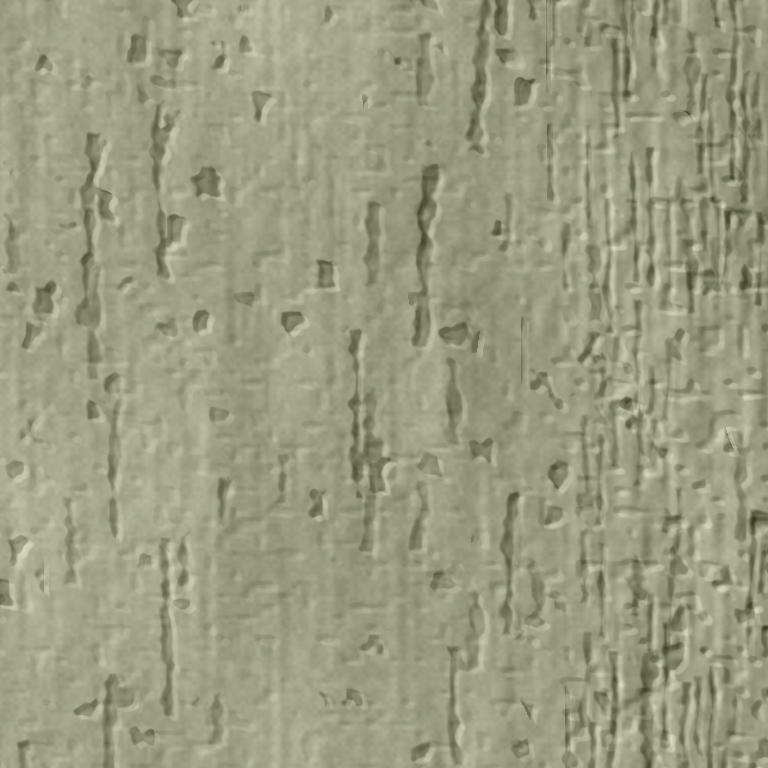
This texture is drawn by a Shadertoy shader. Its source:

```glsl
#define PLASTER 0.622
#define TINT vec3(0.0, 0.013, -0.098)
#define CAVITY_SHADE 0.12
#define SLOPE_SHADE 0.17
#define LIGHT_STEP vec2(0.0036, -0.0028)
#define EDGE_SOFTNESS 0.0034
#define RAGGEDNESS 0.013
#define GRAIN 0.042
#define WASH 0.085
#define STREAK 0.075

vec2 hash2(vec2 p) {
    vec3 q = fract(p.xyx * vec3(0.1031, 0.1030, 0.0973));
    q += dot(q, q.yzx + 33.33);
    return fract((q.xx + q.yz) * q.zy);
}

float noise(vec2 p) {
    vec2 cell = floor(p), f = fract(p);
    f = f * f * (3.0 - 2.0 * f);
    float low = mix(hash2(cell).x, hash2(cell + vec2(1, 0)).x, f.x);
    float high = mix(hash2(cell + vec2(0, 1)).x, hash2(cell + vec2(1, 1)).x, f.x);
    return mix(low, high, f.y);
}

float boxDistance(vec2 p, vec2 halfSize) {
    vec2 q = abs(p) - halfSize;
    return length(max(q, 0.0)) + min(max(q.x, q.y), 0.0);
}

// Depth of randomly scattered upright cavities, one candidate per cell
float cavities(vec2 p, vec2 cellSize, vec2 halfSize, float density, float rough, float seed) {
    vec2 home = floor(p / cellSize);
    float depth = 0.0;
    for (int j = -1; j <= 1; j++)
    for (int i = -1; i <= 1; i++) {
        vec2 id = home + vec2(i, j);
        vec2 place = hash2(id + seed);
        vec2 scale = hash2(id + seed + 37.0);
        vec2 kind = hash2(id + seed + 71.0);
        vec2 d = p - (id + 0.5 + 0.8 * (place - 0.5)) * cellSize;
        d.x -= (kind.y - 0.4) * 0.1 * d.y;
        float dist = boxDistance(d, halfSize * mix(vec2(0.55, 0.25), vec2(1), scale));
        float strength = mix(0.6, 1.0, scale.y) * step(kind.x, density);
        depth = max(depth, strength * smoothstep(EDGE_SOFTNESS, -EDGE_SOFTNESS, dist + rough));
    }
    return depth;
}

// Combined grooves, chips and fine scratches with uneven floors
float cavityDepth(vec2 p) {
    float rightSide = smoothstep(0.64, 0.84, p.x);
    float cluster = smoothstep(0.3, 0.65, noise(p * vec2(9, 4) + 15.0));
    float rough = RAGGEDNESS * (noise(p * vec2(38, 55)) - 0.45)
                + 0.9 * RAGGEDNESS * (noise(p * vec2(100, 85) + 3.0) - 0.45);
    float unevenFloor = mix(0.6, 1.25, noise(p * vec2(70, 60) + 90.0));
    p += 0.007 * (vec2(noise(p * vec2(20, 24)), noise(p * 45.0 + 60.0)) - 0.5);
    float grooves = cavities(p, vec2(0.068, 0.20), vec2(0.0085, 0.12), 0.4, 0.7 * rough, 5.0);
    float chips = cavities(p, vec2(0.05, 0.06), vec2(0.012, 0.018),
                           0.14 + 0.32 * cluster, 1.2 * rough, 113.0);
    float scratches = cavities(p, vec2(0.021, 0.15), vec2(0.0045, 0.10),
                               0.6 * rightSide, 0.45 * rough, 211.0);
    return unevenFloor * max(max(grooves, chips), scratches);
}

// Small bumps and trowel marks between the cavities
float bumps(vec2 p) {
    float amount = mix(0.55, 1.15, smoothstep(0.6, 0.85, p.x));
    float coarse = noise(p * vec2(55, 42) + 9.0);
    float flecks = smoothstep(0.65, 0.9, noise(p * vec2(62, 72) + 40.0));
    float streaks = noise(p * vec2(85, 10) + 70.0);
    return amount * (0.6 * coarse + 0.6 * flecks + 0.6 * streaks);
}

void mainImage(out vec4 fragColor, in vec2 fragCoord) {
    vec2 p = fragCoord / iResolution.y;

    // Surface lit from the upper left
    float depthBefore = cavityDepth(p - LIGHT_STEP);
    float depthAfter = cavityDepth(p + LIGHT_STEP);
    float slope = depthAfter - depthBefore + bumps(p + LIGHT_STEP) - bumps(p - LIGHT_STEP);
    float depth = 0.5 * (depthBefore + depthAfter);

    // Uneven wash of light, long streaks and fine grain
    float value = PLASTER + 0.05 * (0.45 - p.x) + 0.02 * (p.y - 0.5);
    value += WASH * (noise(p * vec2(5, 3) + 20.0) - 0.5);
    value += STREAK * (noise(p * vec2(30, 4) + 50.0) - 0.5);
    value += GRAIN * (noise(p * 190.0) - 0.5) + GRAIN * (noise(p * 90.0 + 30.0) - 0.5);
    value -= CAVITY_SHADE * depth + SLOPE_SHADE * slope;

    fragColor = vec4(clamp(vec3(value) + TINT, 0.0, 1.0), 1.0);
}
```
